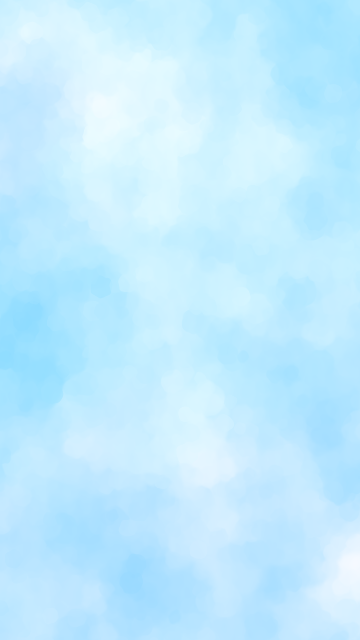
Write a Shadertoy shader that draws this background.

```glsl
vec2 hash2(vec2 p) {
    vec3 q = fract(p.xyx * vec3(0.1031, 0.1030, 0.0973));
    q += dot(q, q.yzx + 33.33);
    return fract((q.xx + q.yz) * q.zy);
}

float gradientNoise(vec2 p) {
    vec2 cell = floor(p), f = fract(p);
    vec2 u = f * f * f * (f * (f * 6.0 - 15.0) + 10.0);
    vec4 corner;
    for (int i = 0; i < 4; i++) {
        vec2 o = vec2(i & 1, i >> 1);
        float angle = 6.2832 * hash2(cell + o + 50.0).x;
        corner[i] = dot(vec2(cos(angle), sin(angle)), f - o);
    }
    return mix(mix(corner.x, corner.y, u.x), mix(corner.z, corner.w, u.x), u.y);
}

float fbm(vec2 p) {
    float sum = 0.0, amp = 0.5;
    for (int i = 0; i < 3; i++) {
        sum += amp * gradientNoise(p);
        p = mat2(1.6, 1.2, -1.2, 1.6) * p + 7.3;
        amp *= 0.6;
    }
    return sum;
}

float glow(vec2 p, vec2 center, vec2 radius) {
    vec2 d = (p - center) / radius;
    return exp(-dot(d, d));
}

// Broad washes of light and deep blue, tinted from cyan to lavender
vec3 washColor(vec2 p) {
    vec2 q = p + 0.12 * vec2(gradientNoise(p * 4.0 + 3.0), gradientNoise(p * 4.0 + 21.0));
    float tone = 0.75 + 0.24 * fbm(p * 4.5 + 11.0);
    tone += 0.13 * glow(q, vec2(0.44, 1.42), vec2(0.32, 0.28));
    tone += 0.05 * glow(q, vec2(0.12, 1.62), vec2(0.25));
    tone += 0.06 * glow(q, vec2(0.47, 0.84), vec2(0.20, 0.40));
    tone += 0.07 * glow(q, vec2(0.62, 0.46), vec2(0.18, 0.20));
    tone += 0.19 * glow(q, vec2(1.04, 0.18), vec2(0.13, 0.17));
    tone -= 0.13 * glow(q, vec2(1.00, 1.70), vec2(0.32, 0.36));
    tone -= 0.17 * glow(q, vec2(0.00, 0.88), vec2(0.27, 0.25));
    tone -= 0.15 * glow(q, vec2(0.86, 0.64), vec2(0.16, 0.13));
    tone -= 0.09 * glow(q, vec2(0.33, 0.14), vec2(0.23, 0.20));
    tone = clamp(tone, 0.56, 0.95);

    float lavender = smoothstep(0.85, 0.25, q.y)
        + glow(q, vec2(0.0, 1.42), vec2(0.22, 0.30))
        + 0.6 * glow(q, vec2(0.90, 0.72), vec2(0.22))
        + 0.5 * gradientNoise(p * 5.0 + 40.0);
    float green = 0.885 + 0.35 * (tone - 0.62) - 0.027 * clamp(lavender, 0.0, 1.0);
    return vec3(tone, min(green, 0.985), 1.0);
}

void mainImage(out vec4 fragColor, in vec2 fragCoord) {
    vec2 p = fragCoord / iResolution.x;
    vec3 color = washColor(p);

    // Round translucent dabs, from broad to fine, each one colour
    float size = 0.17;
    for (int layer = 0; layer < 5; layer++) {
        float turn = 0.7 + 1.3 * float(layer);
        mat2 rot = mat2(cos(turn), sin(turn), -sin(turn), cos(turn));
        vec2 g = rot * p / size + 30.0;
        vec2 ragged = g + 0.14 * vec2(gradientNoise(g * 2.2), gradientNoise(g * 2.2 + 9.0));
        for (int j = -1; j <= 1; j++)
        for (int i = -1; i <= 1; i++) {
            vec2 cell = floor(g) + vec2(i, j);
            vec2 seed = cell + 71.0 * float(layer);
            vec2 center = cell + 0.15 + 0.7 * hash2(seed);
            vec2 look = hash2(seed + 313.0);
            float radius = mix(0.40, 0.80, look.x);
            float softness = mix(0.10, 0.65, look.y);
            float cover = 1.0 - smoothstep(radius * (1.0 - softness), radius, length(ragged - center));
            if (cover > 0.0) {
                vec3 dab = washColor((center - 30.0) * rot * size);
                dab.rg += vec2(0.022, 0.008) * (hash2(seed + 97.0).x - 0.5);
                color = mix(color, dab, cover * mix(0.65, 0.35, look.y));
            }
        }
        size *= 0.72;
    }

    // Faint brush streaks
    color.rg += vec2(0.012, 0.005) * gradientNoise(p * vec2(34.0, 16.0));
    fragColor = vec4(clamp(color, 0.0, 1.0), 1.0);
}
```
